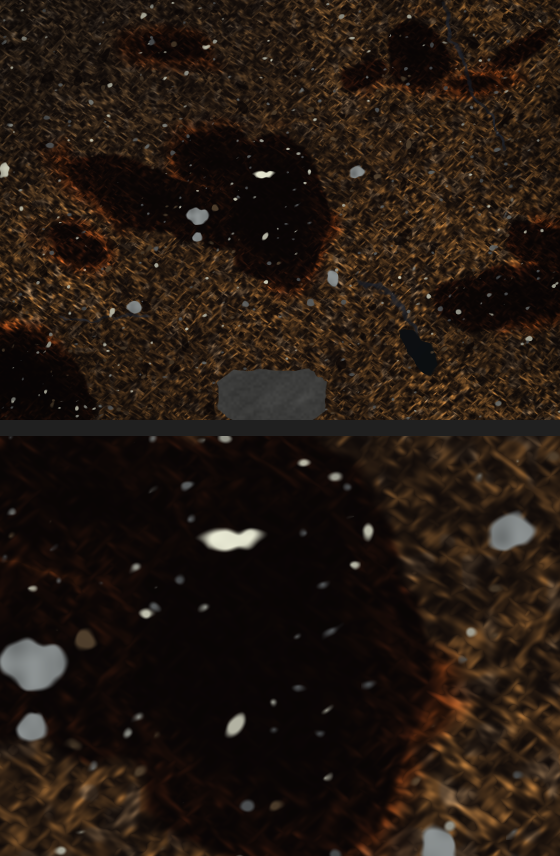
Top, the full canvas; bottom, a detail of the centre.
This texture is drawn by a Shadertoy shader. Its source:

```glsl
#define GROUNDMASS_DARK vec3(0.055, 0.036, 0.030)
#define GROUNDMASS_TAN vec3(0.58, 0.39, 0.18)
#define NODULE_DARK vec3(0.030, 0.017, 0.016)
#define NODULE_RUST vec3(0.32, 0.13, 0.05)
#define QUARTZ_GREY vec3(0.43, 0.45, 0.46)
#define QUARTZ_WHITE vec3(0.80, 0.80, 0.72)
#define CLAST_GREY vec3(0.235, 0.235, 0.23)
#define VOID_BLUE vec3(0.045, 0.055, 0.065)
#define CRACK_BLUE vec3(0.12, 0.14, 0.18)
#define FIBRE_SCALE vec2(75.0, 175.0)
#define EDGE 0.0022

// Nodules: centre and radii, then tilt
const vec4 NODULES[12] = vec4[12](
    vec4(0.645, 0.500, 0.140, 0.180), vec4(0.390, 0.515, 0.250, 0.076),
    vec4(0.520, 0.620, 0.110, 0.070), vec4(0.410, 0.882, 0.085, 0.034),
    vec4(0.863, 0.826, 0.055, 0.034), vec4(0.990, 0.872, 0.080, 0.075),
    vec4(1.240, 0.885, 0.075, 0.028), vec4(1.140, 0.802, 0.055, 0.020),
    vec4(1.210, 0.295, 0.180, 0.070), vec4(1.310, 0.415, 0.100, 0.050),
    vec4(0.070, 0.085, 0.175, 0.110), vec4(0.180, 0.415, 0.070, 0.034));
const float TILTS[12] = float[12](
    0.1, -0.38, -0.3, -0.15, 0.4, -0.5, 0.6, 0.1, 0.15, -0.3, -0.5, -0.4);

// Prominent pale grains: centre and radii
const vec4 GRAINS[7] = vec4[7](
    vec4(0.470, 0.483, 0.026, 0.020), vec4(0.466, 0.430, 0.011, 0.010),
    vec4(0.625, 0.587, 0.022, 0.007), vec4(0.008, 0.592, 0.013, 0.017),
    vec4(0.792, 0.340, 0.013, 0.019), vec4(0.318, 0.267, 0.018, 0.015),
    vec4(0.850, 0.590, 0.018, 0.013));

vec2 hash2(vec2 p) {
    vec3 q = fract(p.xyx * vec3(0.1031, 0.1030, 0.0973));
    q += dot(q, q.yzx + 33.33);
    return fract((q.xx + q.yz) * q.zy);
}

float noise(vec2 p) {
    vec2 i = floor(p), f = fract(p);
    f = f * f * (3.0 - 2.0 * f);
    return mix(mix(hash2(i).x, hash2(i + vec2(1, 0)).x, f.x),
               mix(hash2(i + vec2(0, 1)).x, hash2(i + 1.0).x, f.x), f.y);
}

float fbm(vec2 p) {
    float sum = 0.0, amp = 0.5;
    for (int i = 0; i < 4; i++) {
        sum += amp * noise(p);
        p = p * 2.03 + 17.3;
        amp *= 0.5;
    }
    return sum / 0.9375;
}

mat2 rot(float a) { return mat2(cos(a), sin(a), -sin(a), cos(a)); }

float ellipse(vec2 p, vec2 r) { return (length(p / r) - 1.0) * min(r.x, r.y); }

float segment(vec2 p, vec2 a, vec2 b) {
    vec2 d = b - a;
    return length(p - a - d * clamp(dot(p - a, d) / dot(d, d), 0.0, 1.0));
}

float cover(float d) { return smoothstep(EDGE, -EDGE, d); }

// Fine birefringent fibres along one direction
float fibres(vec2 p, float angle) {
    vec2 q = (p + 3.0) * rot(angle) * FIBRE_SCALE;
    q.y += 1.6 * noise(q * 0.15);
    return 0.72 * noise(q) + 0.28 * noise(q * 1.7 + 9.0);
}

// One jittered, tilted grain per cell; x is coverage, y a random tone
vec2 scatter(vec2 p, float cells, float chance, float size) {
    vec2 id = floor(p * cells);
    vec2 h = hash2(id + cells * 7.1), k = hash2(id + cells * 3.7 + 51.0);
    vec2 q = (fract(p * cells) - 0.3 - 0.4 * h) * rot(k.x * 6.28);
    vec2 r = size * (0.5 + k.y) * vec2(1.0, 0.5 + 0.45 * h.y);
    float rough = (noise(p * 110.0) - 0.5) * 0.006;
    return vec2(cover(ellipse(q, r) / cells + rough) * step(k.x, chance), fract(k.x * 91.7));
}

void mainImage(out vec4 fragColor, in vec2 fragCoord) {
    vec2 p = fragCoord / iResolution.y;
    vec2 warp = vec2(fbm(p * 13.0), fbm(p * 13.0 + 40.0)) - 0.5;
    vec2 w = p + warp * 0.055;
    float patches = fbm(p * 5.0 + 5.0);

    // Groundmass: crossing fibres, dimmer and greyer to the upper left
    float sway = 0.25 * (noise(p * 4.0) - 0.5);
    float weave = max(fibres(p, -0.6) * (1.0 + sway), fibres(p, 0.75) * (0.95 - sway));
    float light = pow(weave, 2.9) * (0.55 + 0.9 * patches);
    float grey = smoothstep(0.75, 0.0, length((p - vec2(0.1, 1.0)) * vec2(0.7, 1.0)));
    vec3 tan_ = mix(GROUNDMASS_TAN, vec3(0.40, 0.34, 0.25), 0.7 * grey);
    tan_ = mix(tan_, vec3(0.50, 0.46, 0.40), 0.5 * smoothstep(0.6, 0.85, noise(p * 60.0)));
    vec3 col = GROUNDMASS_DARK + tan_ * light * (1.1 - 0.3 * grey);

    // Small dark grains
    vec2 dark = scatter(w + 2.0, 13.0, 0.3, 0.15);
    col = mix(col, NODULE_DARK + 0.12 * col, 0.85 * dark.x);

    // Nodules with rusty rims
    float d = 1.0;
    for (int i = 0; i < 12; i++)
        d = min(d, ellipse((w - NODULES[i].xy) * rot(TILTS[i]), NODULES[i].zw));
    float halo = smoothstep(0.035, 0.0, d) * smoothstep(0.35, 0.65, noise(p * 9.0));
    col = mix(col, col * vec3(1.15, 0.78, 0.55), halo);
    float inside = smoothstep(0.006, -0.006, d);
    float rust = smoothstep(-0.075, 0.0, d) * (0.25 + patches);
    vec3 nodule = NODULE_DARK + NODULE_RUST * pow(weave, 3.5) * (0.07 + 0.85 * rust);
    col = mix(col, nodule, inside);

    // Cracks and an open void
    vec2 c = p + warp * 0.09;
    float crack = min(segment(c, vec2(1.075, 1.0), vec2(1.10, 0.86)),
                      segment(c, vec2(1.10, 0.86), vec2(1.20, 0.64)));
    crack = min(crack, segment(c, vec2(0.84, 0.35), vec2(0.94, 0.32)));
    crack = min(crack, segment(c, vec2(0.94, 0.32), vec2(0.99, 0.22)));
    crack = min(crack, segment(c, vec2(0.15, 0.24), vec2(0.34, 0.24)) + 0.002);
    float crackTone = 0.45 + 0.8 * noise(p * 45.0);
    col = mix(col, CRACK_BLUE * crackTone, 0.75 * smoothstep(0.008, 0.002, crack));
    float hollow = segment(w, vec2(0.975, 0.205), vec2(1.02, 0.145)) - 0.018 - 0.22 * max(w.x - 0.975, 0.0);
    col = mix(col, VOID_BLUE, cover(hollow));

    // Scattered quartz, denser inside the nodules
    for (int i = 0; i < 3; i++) {
        float level = exp2(float(i));
        vec2 s = scatter(p, 13.0 * level, (0.20 + 0.07 * inside) / (1.0 + 0.5 * float(i)), 0.075 + 0.018 * float(i));
        vec3 quartz = mix(QUARTZ_GREY, QUARTZ_WHITE, smoothstep(0.5, 1.0, s.y));
        quartz = mix(quartz, GROUNDMASS_TAN, 0.6 * step(s.y, 0.3));
        col = mix(col, quartz * (0.45 + 0.55 * s.y), 0.9 * s.x);
    }
    vec2 g = p + warp * 0.018 + 0.006 * (noise(p * 90.0) - 0.5);
    for (int i = 0; i < 7; i++) {
        float tone = (i == 2 || i == 3) ? 0.9 : 0.1;
        vec3 quartz = mix(QUARTZ_GREY, QUARTZ_WHITE, tone) * (0.85 + 0.3 * noise(p * 70.0));
        col = mix(col, quartz, cover(ellipse(g - GRAINS[i].xy, GRAINS[i].zw)));
    }

    // Large grey clast with cut corners and faint diagonal bands
    vec2 q = abs(g - vec2(0.648, 0.056));
    float clast = max(max(q.x - 0.128, q.y - 0.064), dot(q, vec2(0.6, 0.8)) - 0.104);
    float bands = noise((p * rot(0.6)) * vec2(16.0, 60.0));
    col = mix(col, CLAST_GREY * (0.78 + 0.3 * bands + 0.15 * noise(p * 150.0)), cover(clast));

    // Uneven lamp light
    vec2 v = p - vec2(0.6667, 0.45);
    fragColor = vec4(col * (1.08 - 0.42 * dot(v, v)), 1.0);
}
```
